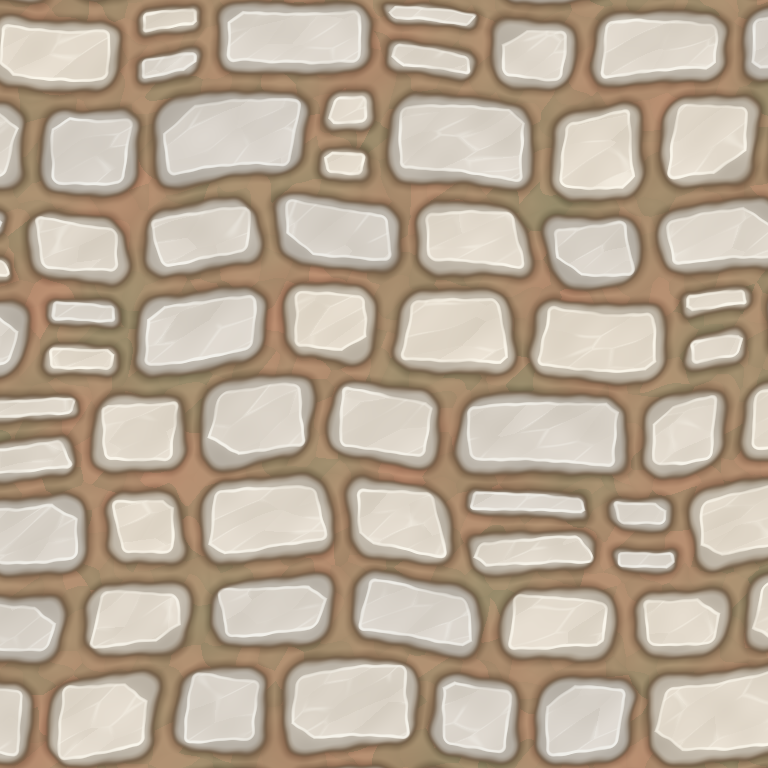
A WebGL 2 fragment shader for this texture:

```glsl
#version 300 es
precision highp float;

uniform vec2 u_resolution;
out vec4 outColor;

// Layout, in canvas heights
const float ROWS = 8.0;
const float COLS = 6.0;
const float ROW_JITTER = 0.32;
const float COL_JITTER = 0.54;
const float GAP = 0.0095;
const float SPLIT_WIDTH = 0.125;
const float CORNER = 0.029;
const float RIM = 0.0135;
const float STREAK_ANGLE = 0.52;

// Palette
const vec3 MORTAR_LIGHT = vec3(0.66, 0.55, 0.43);
const vec3 MORTAR_DARK = vec3(0.51, 0.41, 0.31);
const vec3 MORTAR_PINK = vec3(0.06, -0.015, -0.005);
const vec3 OUTLINE = vec3(0.43, 0.35, 0.27);
const vec3 RIM_DARK = vec3(0.58, 0.52, 0.45);
const vec3 RIM_LIGHT = vec3(0.73, 0.70, 0.655);
const vec3 FACE_SHADE = vec3(0.80, 0.77, 0.72);
const vec3 FACE_LIGHT = vec3(0.905, 0.877, 0.838);
const vec3 HIGHLIGHT = vec3(0.97, 0.96, 0.93);

struct Stone {
  float body;   // signed distance to the outline
  float face;   // signed distance to the flat top
  vec2 local;   // position relative to the half size
  float seed;
};

float hash(vec2 p) {
  vec3 a = fract(p.xyx * 0.1031);
  a += dot(a, a.yzx + 33.33);
  return fract((a.x + a.y) * a.z);
}

mat2 rotate(float a) {
  return mat2(cos(a), -sin(a), sin(a), cos(a));
}

// Nearest distance, second distance, cell value
vec3 cellular(vec2 p) {
  vec2 base = floor(p);
  vec3 best = vec3(8.0, 8.0, 0.0);
  for (int y = -1; y <= 1; y++)
    for (int x = -1; x <= 1; x++) {
      vec2 c = base + vec2(x, y);
      float d = length(c + vec2(hash(c), hash(c + 57.0)) - p);
      if (d < best.x) best = vec3(d, best.x, hash(c + 113.0));
      else best.y = min(best.y, d);
    }
  return best;
}

float waves(vec2 p) {
  return (sin(p.x + 1.7 * sin(p.y * 0.8)) + sin(p.y * 1.3 + 1.4 * sin(p.x * 0.9 + 2.0))
    + 0.6 * sin(p.x * 2.3 - p.y * 1.9)) / 2.6;
}

float slab(vec2 q, vec2 halfSize, vec2 taper, float r) {
  vec2 e = abs(q) - halfSize * (1.0 + taper * clamp(q / halfSize, -1.0, 1.0).yx) + r;
  return length(max(e, 0.0)) + min(max(e.x, e.y), 0.0) - r;
}

float rowEdge(float row) {
  return (row + ROW_JITTER * (hash(vec2(row, 7.0)) - 0.5)) / ROWS;
}

float colEdge(float col, float row) {
  return (col + COL_JITTER * (hash(vec2(col, row + 40.0)) - 0.5) + hash(vec2(row, 91.0))) / COLS;
}

Stone makeStone(vec2 p, vec2 lo, vec2 hi, vec2 id) {
  vec4 rnd = vec4(hash(id + 11.0), hash(id + 23.0), hash(id + 37.0), hash(id + 51.0));
  vec2 halfSize = 0.5 * (hi - lo) - GAP - 0.005 * rnd.xy;
  vec2 q = rotate(0.1 * (rnd.z - 0.5)) * (p - 0.5 * (lo + hi));
  float small = min(halfSize.x, halfSize.y);
  float wobble = 0.0022 * waves(q * 75.0 + rnd.w * 40.0);
  float body = slab(q, halfSize, 0.18 * (rnd.wx - 0.5), min(CORNER, 0.7 * small)) + wobble;

  // Flat top with one clipped corner
  vec2 top = halfSize - min(RIM, 0.36 * small);
  vec2 t = q - vec2(0.002 * (rnd.x - 0.5), 0.0015);
  float face = slab(t, top, 0.26 * (rnd.yz - 0.5), min(0.009, 0.3 * small));
  vec2 corner = vec2(rnd.x < 0.5 ? -1.0 : 1.0, rnd.y < 0.5 ? -1.0 : 1.0);
  face = max(face, dot(t * corner - top, vec2(0.6, 0.8)) + 0.5 * small * rnd.w);
  face += 0.0013 * waves(q * 110.0 + rnd.z * 30.0);
  return Stone(body, face, q / halfSize, rnd.w);
}

Stone nearestStone(vec2 p) {
  Stone best = Stone(1.0, 1.0, vec2(0.0), 0.0);
  for (int j = -1; j <= 1; j++) {
    float row = floor(p.y * ROWS) + float(j);
    float y0 = rowEdge(row), y1 = rowEdge(row + 1.0);
    float home = floor(p.x * COLS - hash(vec2(row, 91.0)));
    for (int i = -1; i <= 1; i++) {
      vec2 id = vec2(home + float(i), row);
      float x0 = colEdge(id.x, row), x1 = colEdge(id.x + 1.0, row);
      // Narrow cells hold a stack of two small stones
      bool split = x1 - x0 < SPLIT_WIDTH || hash(id + 71.0) < 0.05;
      float cut = split ? mix(y0, y1, mix(0.4, 0.6, hash(id + 83.0))) : y1;
      Stone s = makeStone(p, vec2(x0, y0), vec2(x1, cut), id);
      if (s.body < best.body) best = s;
      if (split) {
        s = makeStone(p, vec2(x0, cut), vec2(x1, y1), id + 200.0);
        if (s.body < best.body) best = s;
      }
    }
  }
  return best;
}

vec3 mortarColor(vec2 p, float d) {
  vec3 blot = cellular(p * 30.0 + 0.5 * waves(p * 40.0));
  float lit = smoothstep(-0.001, 0.013, d) + 0.3 * (blot.z - 0.5) + 0.25 * (0.5 - blot.x);
  vec3 col = mix(MORTAR_DARK, MORTAR_LIGHT, clamp(lit, 0.0, 1.15));
  return col + MORTAR_PINK * (0.6 * waves(p * 17.0) + 0.7 * (blot.z - 0.5));
}

vec3 stoneColor(vec2 p, Stone s, float px) {
  float cloud = waves(p * 48.0 + s.seed * 50.0);
  vec3 rim = mix(RIM_DARK, RIM_LIGHT, smoothstep(0.0, 0.0095, -s.body));
  rim += 0.025 * cloud;

  // Diagonal veins and soft patches
  vec2 grain = rotate(STREAK_ANGLE + 0.3 * (s.seed - 0.5)) * p;
  grain += 0.006 * waves(p * 30.0);
  vec3 patches = cellular(grain * vec2(11.0, 38.0) + s.seed * 60.0);
  float vein = (1.0 - smoothstep(0.0, 0.13, patches.y - patches.x)) * smoothstep(-0.3, 0.6, cloud);
  float tone = 0.68 + 0.35 * (patches.z - 0.5) + 0.18 * cloud - 0.15 * s.local.y;
  vec3 face = mix(FACE_SHADE, FACE_LIGHT, clamp(tone, 0.0, 1.1));
  face = mix(face, HIGHLIGHT, 0.4 * vein);

  vec3 col = mix(rim, face, smoothstep(0.001 + px, -0.001 - px, s.face));
  float lineFade = 0.55 + 0.3 * waves(s.local * 3.0 + s.seed * 20.0) - 0.15 * s.local.y;
  float ridge = 1.0 - smoothstep(0.0006, 0.0026 + px, abs(s.face + 0.001));
  float glow = exp(-abs(s.face) / 0.005) * 0.2;
  col = mix(col, HIGHLIGHT, clamp(max(ridge, glow) * lineFade * 1.3, 0.0, 1.0));
  vec3 tint = mix(vec3(0.965, 0.97, 0.98), vec3(1.015, 1.005, 0.985), hash(vec2(s.seed * 91.0, 3.0)));
  return col * tint;
}

void main() {
  vec2 p = gl_FragCoord.xy / u_resolution.y;
  float px = 0.5 / u_resolution.y;

  // Bend the courses
  vec2 bent = p + vec2(0.007 * sin(p.y * 17.0 + 1.0), 0.012 * sin(p.x * 9.0 + 1.0));
  bent.y += 0.005 * sin(p.x * 21.0 + p.y * 6.0);
  Stone s = nearestStone(bent);

  vec3 col = mix(stoneColor(p, s, px), mortarColor(p, s.body), smoothstep(-0.001 - px, 0.001 + px, s.body));
  float outline = 1.0 - smoothstep(0.0, 0.0035 + px, abs(s.body));
  col = mix(col, OUTLINE, 0.55 * outline);
  outColor = vec4(clamp(col, 0.0, 1.0), 1.0);
}
```
